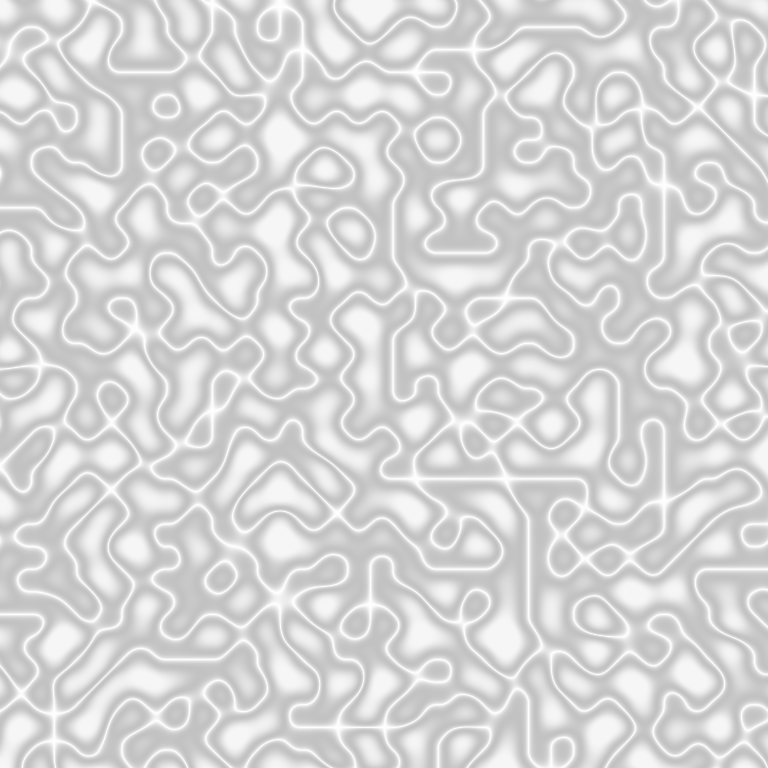
Write a three.js fragment shader that draws this texture.

```glsl
varying vec2 vUv;

float hash(vec2 p) {
  return fract(sin(dot(p, vec2(127.1, 311.7))) * 43758.5453);
}

// One of eight lattice directions; the diagonals are longer than the axes
vec2 latticeGradient(vec2 corner) {
  float angle = floor(hash(corner) * 8.0) * 0.785398;
  return floor(vec2(cos(angle), sin(angle)) + 0.5);
}

float cornerSlope(vec2 cell, vec2 local, vec2 corner) {
  return dot(latticeGradient(cell + corner), local - corner);
}

float gradientNoise(vec2 p) {
  vec2 cell = floor(p);
  vec2 local = fract(p);
  vec2 fade = local * local * local * (local * (local * 6.0 - 15.0) + 10.0);
  float low = mix(cornerSlope(cell, local, vec2(0.0, 0.0)),
                  cornerSlope(cell, local, vec2(1.0, 0.0)), fade.x);
  float high = mix(cornerSlope(cell, local, vec2(0.0, 1.0)),
                   cornerSlope(cell, local, vec2(1.0, 1.0)), fade.x);
  return mix(low, high, fade.y);
}

void main() {
  float n = gradientNoise(vUv * 17.0 + vec2(5.3, 9.6));

  // Bright veins along the zero contour, with a slightly rounded crest
  float height = sqrt(n * n + 0.00004);
  float vein = exp(-17.0 * height);

  // Soft glow on the strongest peaks and pits
  float glow = smoothstep(0.14, 0.58, height);

  float grey = 0.743 + 0.28 * vein + 0.22 * glow;
  gl_FragColor = vec4(vec3(min(grey, 1.0)), 1.0);
}
```
